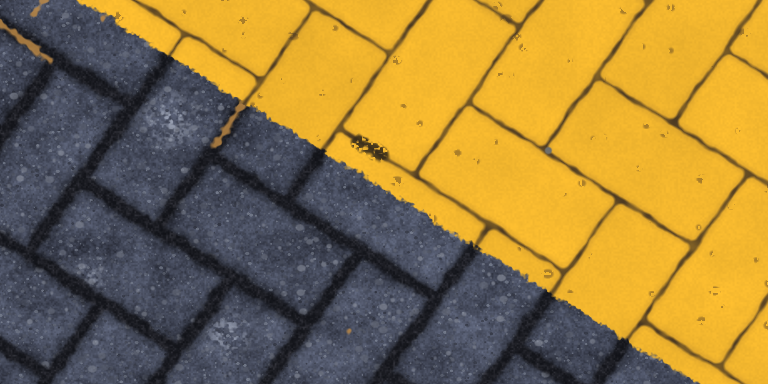
Write a WebGL 1 fragment shader that draws this texture.

```glsl
precision highp float;
// Herringbone paving seen at a slant, half covered by yellow road paint.
// A skewed brick lattice gives the joints; a rough straight line divides paint
// from bare stone, which is built from value noise and scattered pebbles.
uniform vec2 u_resolution;

float hash(vec2 p) {
  vec3 q = fract(vec3(p.xyx) * 0.1031);
  q += dot(q, q.yzx + 33.33);
  return fract((q.x + q.y) * q.z);
}

float noise(vec2 p) {
  vec2 i = floor(p), f = fract(p);
  f = f * f * (3.0 - 2.0 * f);
  return mix(mix(hash(i), hash(i + vec2(1, 0)), f.x),
             mix(hash(i + vec2(0, 1)), hash(i + vec2(1, 1)), f.x), f.y);
}

float fbm(vec2 p) {
  float sum = 0.0, amp = 0.5;
  for (int i = 0; i < 4; i++) {
    sum += amp * noise(p);
    p = mat2(1.6, 1.2, -1.2, 1.6) * p + 7.3;
    amp *= 0.5;
  }
  return sum / 0.9375;
}

float segment(vec2 p, vec2 a, vec2 b) {
  vec2 d = b - a;
  return length(p - a - d * clamp(dot(p - a, d) / dot(d, d), 0.0, 1.0));
}

float below(float edge, float soft, float x) {
  return 1.0 - smoothstep(edge - soft, edge + soft, x);
}

// Canvas position to brick units: u runs down right, v runs down left.
vec2 brickSpace(vec2 p) {
  vec2 d = p - vec2(1.216, 0.734);
  vec2 a = vec2(0.198, -0.125), b = vec2(-0.138, -0.193);
  return vec2(d.x * b.y - d.y * b.x, a.x * d.y - a.y * d.x) / (a.x * b.y - a.y * b.x);
}

// x: distance inward from the rounded brick edge, yz: brick corner.
vec3 herringbone(vec2 q, float corner) {
  vec2 cell = floor(q);
  float k = mod(cell.x + cell.y, 4.0);
  vec2 size = k < 1.5 ? vec2(2, 1) : vec2(1, 2);
  vec2 second = k < 1.5 ? vec2(1, 0) : vec2(0, 1);
  vec2 origin = cell - second * mod(k, 2.0);
  vec2 d = abs(q - origin - 0.5 * size) - 0.5 * size + corner;
  float inside = corner - length(max(d, 0.0)) - min(max(d.x, d.y), 0.0);
  return vec3(inside, origin);
}

// x: coverage, y: tone of the strongest pebble nearby.
vec2 pebbles(vec2 p, float density) {
  vec2 best = vec2(0.0), cell = floor(p);
  for (int j = -1; j <= 1; j++) {
    for (int i = -1; i <= 1; i++) {
      vec2 c = cell + vec2(float(i), float(j));
      vec2 d = p - c - vec2(hash(c + 3.1), hash(c + 19.7));
      float s = hash(c + 47.0);
      float radius = 0.15 + 0.32 * s * s;
      float m = below(radius, 0.12, length(d * vec2(1.0, 0.8 + 0.5 * s)));
      m *= step(hash(c + 83.0), density);
      if (m > best.x) best = vec2(m, hash(c + 61.0));
    }
  }
  return best;
}

float scuff(vec2 p, vec2 centre, float radius) {
  float d = length(p - centre) / radius;
  return exp(-d * d) * smoothstep(0.4, 0.75, noise(p * 85.0) * 0.6 + noise(p * 170.0) * 0.4);
}

vec3 stoneColor(vec2 p, vec3 brick) {
  float grain = 0.45 * noise(p * 110.0) + 0.55 * noise(p * 230.0);
  float tone = 0.2 + 0.65 * fbm(p * 14.0) + 0.55 * (grain - 0.5);
  tone += 0.16 * (hash(brick.yz + 11.0) - 0.5) + 0.05 * p.x;
  vec3 col = mix(vec3(0.12, 0.13, 0.17), vec3(0.39, 0.42, 0.51), clamp(tone, 0.0, 1.0));
  vec2 large = pebbles(p * 40.0, 0.35), small = pebbles(p * 88.0, 0.45);
  col = mix(col, mix(vec3(0.15, 0.16, 0.2), vec3(0.55, 0.58, 0.64), small.y), 0.6 * small.x);
  col = mix(col, mix(vec3(0.24, 0.26, 0.32), vec3(0.57, 0.59, 0.64), large.y), 0.6 * large.x);
  float pale = scuff(p, vec2(0.443, 0.688), 0.06) + scuff(p, vec2(0.594, 0.128), 0.05)
             + 0.6 * scuff(p, vec2(0.229, 0.276), 0.04);
  col = mix(col, vec3(0.66, 0.69, 0.76), 0.8 * min(pale, 1.0));
  // Wide gritty joints
  float ragged = brick.x + 0.07 * (fbm(p * 42.0) - 0.5);
  vec3 dirt = mix(vec3(0.06, 0.065, 0.085), vec3(0.21, 0.21, 0.24), grain * grain);
  col *= mix(0.72, 1.0, smoothstep(0.05, 0.19, ragged));
  return mix(col, dirt, 0.94 * below(0.067, 0.03, ragged));
}

vec3 paintColor(vec2 p, vec3 brick, float px) {
  float mottled = fbm(p * 9.0) - 0.5, grain = noise(p * 190.0) - 0.5;
  vec3 col = vec3(0.95, 0.715, 0.18) * (1.0 + 0.08 * mottled + 0.045 * grain);
  col *= 0.98 + 0.04 * hash(brick.yz + 5.0);
  col = mix(col, vec3(0.75, 0.55, 0.17), 0.35 * below(0.055, 0.045, brick.x));
  col = mix(col, vec3(0.52, 0.38, 0.15), 0.65 * pebbles(p * 28.0, 0.07).x * step(0.53, noise(p * 150.0)));
  // Thin cracks along the joints
  float width = 0.009 + 0.02 * noise(p * 32.0);
  float crack = below(width, 0.009 + px, brick.x);
  return mix(col, vec3(0.25, 0.19, 0.13), crack * (0.55 + 0.4 * noise(p * 45.0)));
}

void main() {
  vec2 p = gl_FragCoord.xy / u_resolution.y;
  float px = 1.0 / u_resolution.y;
  vec2 wobble = vec2(fbm(p * 17.0), fbm(p * 17.0 + 31.0)) - 0.5;
  vec2 q = brickSpace(p) + 0.055 * wobble;

  // Painted side of the ragged dividing line
  float side = (p.y - 1.0 + 0.622 * (p.x - 0.208)) * 0.849;
  float rough = 0.022 * (fbm(p * 38.0) - 0.5) + 0.009 * (noise(p * 145.0) - 0.5);
  float paint = smoothstep(-0.002 - px, 0.002 + px, side + rough);
  vec3 col = mix(stoneColor(p, herringbone(q, 0.07)),
                 paintColor(p, herringbone(q, 0.09), 4.0 * px), paint);

  // Stray paint on the bare stone
  float stray = min(segment(p, vec2(0.0, 0.94), vec2(0.13, 0.844)),
                    segment(p, vec2(0.64, 0.742), vec2(0.56, 0.62)));
  stray = min(stray, segment(p, vec2(0.117, 1.0), vec2(0.086, 0.966)));
  stray = min(stray, length(p - vec2(0.268, 0.953)));
  stray = min(stray, length(p - vec2(0.911, 0.141)));
  float smear = below(0.007, 0.002 + px, stray + 0.014 * (noise(p * 75.0) - 0.5));
  col = mix(col, vec3(0.73, 0.53, 0.27), 0.85 * smear * (1.0 - paint));

  // Worn patch and a small exposed stone on the paint
  float patchDist = segment(p, vec2(0.937, 0.63), vec2(0.996, 0.597));
  float worn = below(0.018, 0.006, patchDist + 0.012 * (noise(p * 60.0) - 0.5));
  worn *= smoothstep(0.28, 0.5, noise(p * 160.0));
  col = mix(col, vec3(0.2, 0.16, 0.1), 0.88 * worn);
  col = mix(col, vec3(0.43, 0.43, 0.42), below(0.009, 0.003, length(p - vec2(1.428, 0.608))));

  gl_FragColor = vec4(clamp(col, 0.0, 1.0), 1.0);
}
```
